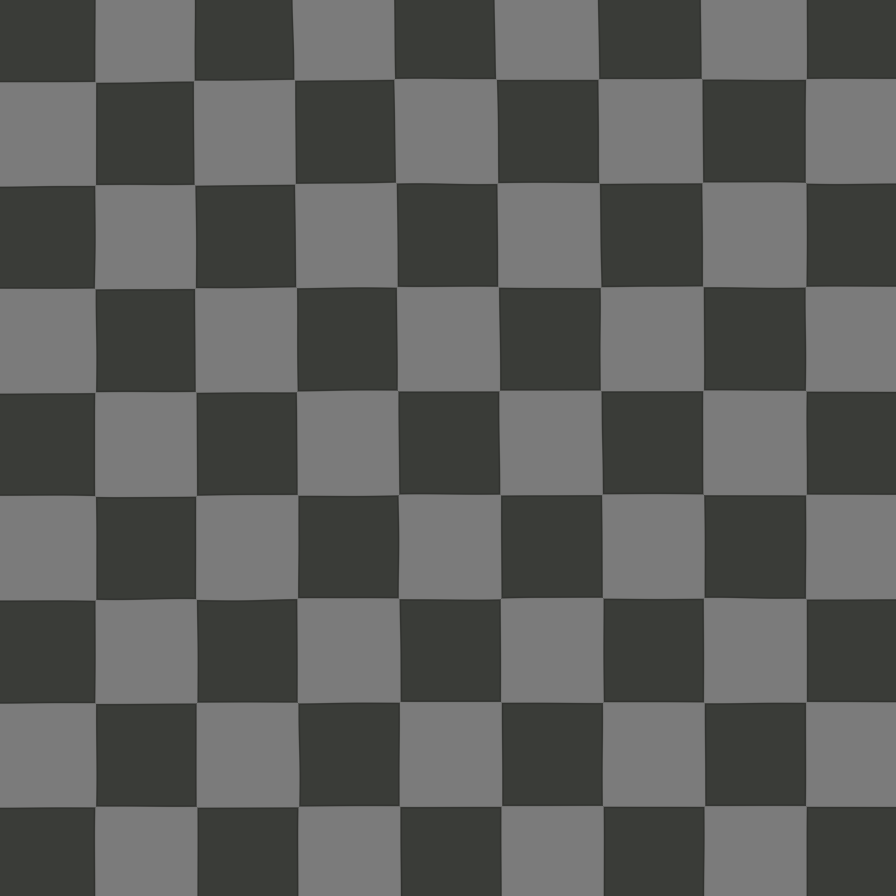
This pattern is drawn by a three.js fragment shader. Its source:

```glsl
// Grey and charcoal checkerboard with hand-cut, slightly bowed edges.
varying vec2 vUv;

#define LIGHT vec3(0.483, 0.483, 0.481)
#define DARK vec3(0.229, 0.235, 0.221)
#define OUTLINE vec3(0.165, 0.170, 0.160)
#define PITCH vec2(0.1133, 0.1156)   // width and height of one square
#define ORIGIN vec2(0.1068, 0.0990)  // lowest, leftmost inner crossing
#define BOW 0.0073                   // leftward bend of the upright lines
#define TILT 0.0034                  // rise of the level lines, left to middle
#define WOBBLE 0.0012                // unevenness of the cut
#define INSET 0.0004                 // shrinkage of the dark squares
#define LINE_WIDTH 0.0009            // thin rim inside the dark squares
#define SOFTNESS 0.0009              // half width of the edge blend

float hash(vec2 p) {
  vec3 q = fract(vec3(p.xyx) * 0.1031);
  q += dot(q, q.yzx + 33.33);
  return fract((q.x + q.y) * q.z);
}

float noise(vec2 p) {
  vec2 i = floor(p);
  vec2 f = fract(p);
  f = f * f * (3.0 - 2.0 * f);
  float low = mix(hash(i), hash(i + vec2(1.0, 0.0)), f.x);
  float high = mix(hash(i + vec2(0.0, 1.0)), hash(i + vec2(1.0, 1.0)), f.x);
  return mix(low, high, f.y);
}

// Bends the straight grid: uprights bow towards the top, levels climb.
vec2 warp(vec2 p) {
  float t = clamp((p.x - ORIGIN.x) / (7.0 * PITCH.x), 0.0, 1.0);
  float bow = BOW * p.y * p.y * 4.0 * t * (1.0 - t);
  float tilt = TILT * smoothstep(0.05, 0.48, p.x) * (0.2 + 0.8 * p.y);
  vec2 wobble = vec2(noise(p * 15.0 + 7.0), noise(p * 15.0 + 61.0)) - 0.5;
  return p + vec2(bow, -tilt) + WOBBLE * wobble;
}

// Distance to the nearest edge, positive inside the dark squares.
float checkerDistance(vec2 p) {
  vec2 grid = (p - ORIGIN) / PITCH;
  vec2 cell = floor(grid);
  vec2 edge = (0.5 - abs(fract(grid) - 0.5)) * PITCH;
  float parity = mod(cell.x + cell.y, 2.0);
  return min(edge.x, edge.y) * (1.0 - 2.0 * parity);
}

void main() {
  float d = checkerDistance(warp(vUv)) - INSET;

  // Dark squares over the light ground
  float fill = smoothstep(-SOFTNESS, SOFTNESS, d);
  // Faint rim just inside each dark square
  float rim = 1.0 - smoothstep(0.0, SOFTNESS * 2.0, abs(d - LINE_WIDTH));

  vec3 square = mix(DARK, OUTLINE, 0.6 * rim);
  gl_FragColor = vec4(mix(LIGHT, square, fill), 1.0);
}
```
